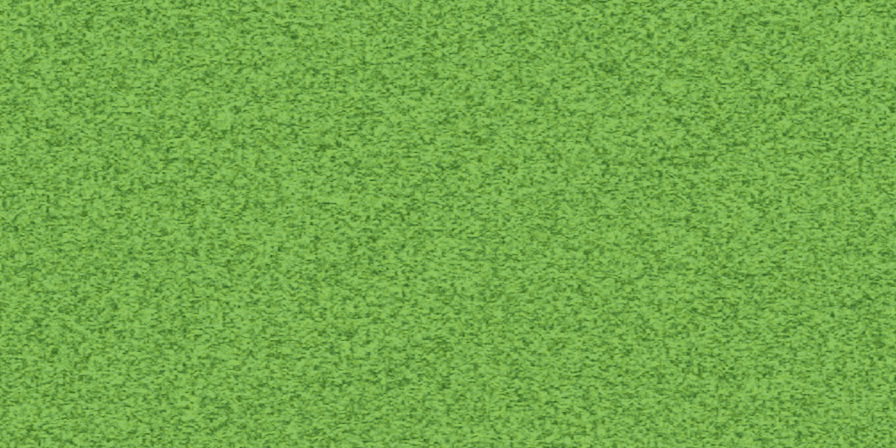
Give the GLSL for this texture, as a WebGL 1 fragment shader.

```glsl
precision highp float;

uniform vec2 u_resolution;

float hash(vec2 cell) {
  vec3 q = fract(cell.xyx * vec3(0.1031, 0.1030, 0.0973));
  q += dot(q, q.yzx + 33.33);
  return fract((q.x + q.y) * q.z);
}

float noise(vec2 p) {
  vec2 cell = floor(p);
  vec2 f = fract(p);
  f = f * f * (3.0 - 2.0 * f);
  float low = mix(hash(cell), hash(cell + vec2(1.0, 0.0)), f.x);
  float high = mix(hash(cell + vec2(0.0, 1.0)), hash(cell + 1.0), f.x);
  return mix(low, high, f.y);
}

void main() {
  vec2 p = gl_FragCoord.xy / u_resolution.y;

  // Bend the flat grains so that they tilt both ways
  vec2 bent = p;
  bent.y += 0.007 * (noise(p * 43.0 + 7.0) - 0.5);
  bent.x += 0.004 * (noise(p * 51.0 + 61.0) - 0.5);

  // Flat tufts, finer blades and grit
  float tufts = noise(bent * vec2(112.0, 205.0));
  float blades = noise(bent * vec2(170.0, 247.0) + 19.0);
  float grit = noise(p * 251.0 + 43.0);
  float height = 0.46 * tufts + 0.33 * blades + 0.21 * grit;

  // Dark gaps through mid green to lit tips
  vec3 gap = vec3(0.22, 0.40, 0.13);
  vec3 leaf = vec3(0.47, 0.68, 0.295);
  vec3 tip = vec3(0.56, 0.77, 0.375);
  vec3 color = mix(gap, leaf, clamp((height - 0.1) / 0.4, 0.0, 1.0));
  color = mix(color, tip, clamp((height - 0.5) / 0.22, 0.0, 1.0));

  // Slight shifts of hue between grains
  float hue = noise(bent * vec2(130.0, 200.0) + 83.0) - 0.5;
  color += hue * vec3(-0.03, -0.02, 0.05);

  gl_FragColor = vec4(color, 1.0);
}
```
